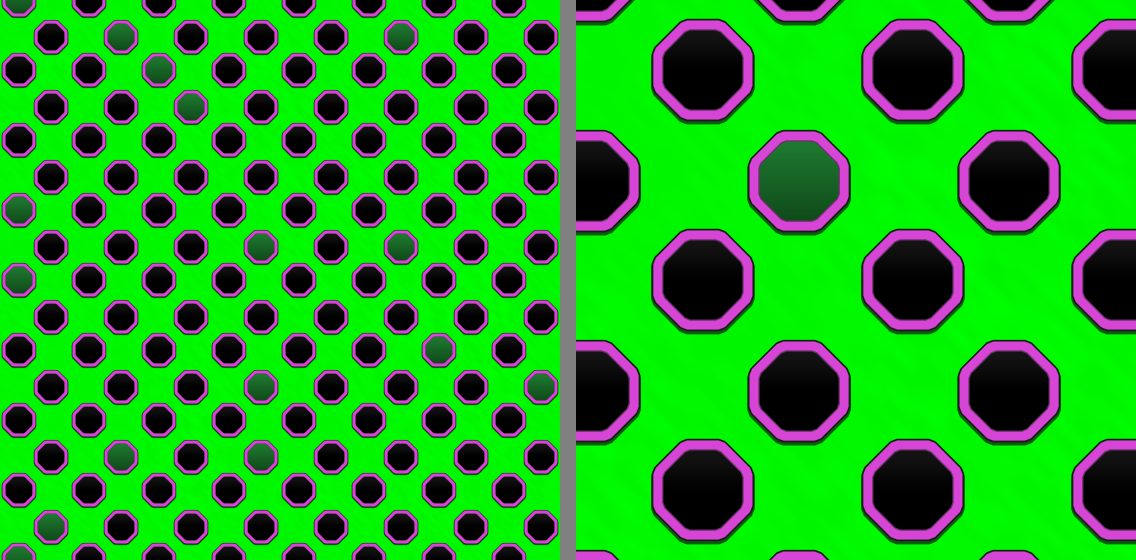
Left, the full canvas; right, a detail of the centre.
A Shadertoy shader for this pattern:

```glsl
float hash(vec2 cell) {
    uvec2 q = uvec2(ivec2(cell)) * uvec2(1597334673u, 3812015801u);
    uint n = (q.x ^ q.y) * 1597334673u;
    n = (n ^ (n >> 15)) * 2246822519u;
    n ^= n >> 13;
    return float(n >> 8) / 16777216.0;
}

// Value noise that wraps after a whole number of cells
float wrapNoise(vec2 p, vec2 period) {
    vec2 i = floor(p), f = p - i;
    f = f * f * (3.0 - 2.0 * f);
    vec2 a = mod(i, period), b = mod(i + 1.0, period);
    return mix(mix(hash(a), hash(vec2(b.x, a.y)), f.x),
               mix(hash(vec2(a.x, b.y)), hash(b), f.x), f.y);
}

// Octagonal radius with slightly softened corners
float octagonRadius(vec2 p) {
    vec2 a = abs(p);
    return max(max(max(a.x, a.y), (a.x + a.y) * 0.717), length(p) * 0.955);
}

float cover(float dist, float pixel) {
    return clamp(0.5 - dist / pixel, 0.0, 1.0);
}

// Bright ground with patches of faint diagonal grain
vec3 ground(vec2 uv) {
    vec2 slant = vec2(uv.x + uv.y, uv.x - uv.y) * vec2(110.0, 40.0);
    float grain = wrapNoise(slant, vec2(110.0, 40.0)) - 0.5;
    float patches = wrapNoise(uv * 9.0, vec2(9.0));
    return vec3(0.0, 0.97 + 0.05 * grain * patches + 0.015 * (patches - 0.5), 0.0);
}

void mainImage(out vec4 fragColor, in vec2 fragCoord) {
    vec2 uv = fragCoord / iResolution.xy;
    float pixel = 8.0 / min(iResolution.x, iResolution.y);
    vec3 color = ground(uv);

    // Two offset lattices of studs, eight by eight each
    for (int k = 0; k < 2; k++) {
        vec2 p = uv * 8.0 - (k == 0 ? vec2(0.271, 0.0) : vec2(0.729, 0.471));
        vec2 id = floor(p + 0.5);
        vec2 local = p - id;
        float r = octagonRadius(local);
        float shade = clamp(0.5 + local.y / 0.38, 0.0, 1.0);

        // Drop shadow and dark outline
        float shadow = octagonRadius(local + vec2(0.0, 0.012));
        color = mix(color, vec3(0.03, 0.36, 0.04), cover(shadow - 0.247, pixel));
        color = mix(color, vec3(0.08, 0.12, 0.08), cover(r - 0.244, pixel));

        // Rim with a darker inner edge
        color = mix(color, vec3(0.84, 0.27, 0.84), cover(r - 0.236, pixel));
        color = mix(color, vec3(0.40, 0.20, 0.40), cover(r - 0.194, pixel));

        // Centre: mostly black, now and then green
        float filled = step(hash(mod(id, 8.0) + vec2(17.0 * float(k) + 3.0, 5.0)), 0.12);
        vec3 empty = vec3(0.075) * smoothstep(0.45, 1.0, shade);
        vec3 green = mix(vec3(0.06, 0.29, 0.10), vec3(0.12, 0.48, 0.19), shade);
        color = mix(color, mix(empty, green, filled), cover(r - 0.188, pixel));
    }

    fragColor = vec4(color, 1.0);
}
```
